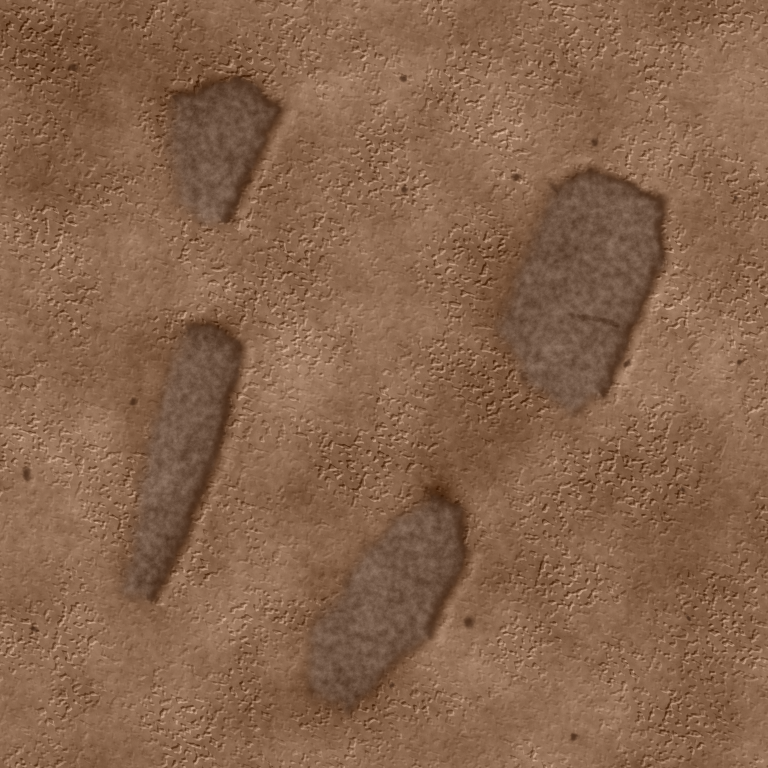
This texture is drawn by a Shadertoy shader. Its source:

```glsl
// Pitted brown stone slab with four sunken, grey-brown elongated imprints.
#define STONE vec3(0.548, 0.409, 0.308)
#define IMPRINT vec3(0.435, 0.332, 0.265)
#define RUST vec3(0.27, 0.155, 0.08)
#define CLOUD_GAIN 0.115
#define GRAIN_GAIN 0.06
#define PIT_SCALE 98.0
#define PIT_GAIN 0.20
#define EDGE_WARP 0.008
#define CORNER 0.008
#define SPECK_CELLS 7.0

// Corners of each imprint, walking around its outline.
const vec2 upperLeft[8] = vec2[8](vec2(.230,.866), vec2(.306,.892), vec2(.358,.857),
    vec2(.324,.792), vec2(.293,.718), vec2(.268,.716), vec2(.238,.736), vec2(.227,.805));
const vec2 upperRight[8] = vec2[8](vec2(.722,.752), vec2(.770,.770), vec2(.856,.738),
    vec2(.856,.668), vec2(.782,.492), vec2(.747,.466), vec2(.697,.494), vec2(.652,.575));
const vec2 lowerLeft[8] = vec2[8](vec2(.243,.566), vec2(.271,.572), vec2(.307,.551),
    vec2(.284,.434), vec2(.236,.310), vec2(.196,.226), vec2(.164,.229), vec2(.201,.440));
const vec2 lowerMiddle[8] = vec2[8](vec2(.560,.347), vec2(.592,.336), vec2(.601,.284),
    vec2(.553,.180), vec2(.447,.077), vec2(.405,.105), vec2(.411,.180), vec2(.484,.285));
// Broad stains and pale areas: centre, radius, brightness.
const vec4 patches[12] = vec4[12](vec4(.56,.41,.10,-.05), vec4(.63,.45,.07,-.04),
    vec4(.08,.97,.16,-.05), vec4(.08,.77,.09,-.045), vec4(.58,.63,.08,-.035),
    vec4(.50,.67,.09,.05), vec4(.62,.81,.10,.04), vec4(.93,.87,.12,.05),
    vec4(.05,.60,.10,.03), vec4(.70,.16,.10,-.02), vec4(.577,.358,.023,-.15),
    vec4(.288,.569,.025,-.10));

vec2 hash2(vec2 cell) {
    vec3 q = fract(cell.xyx * vec3(.1031, .1030, .0973));
    q += dot(q, q.yzx + 33.33);
    return fract((q.xx + q.yz) * q.zy);
}
float cornerSlope(vec2 cell, vec2 offset) {
    float angle = 6.2832 * hash2(cell + 91.0).x;
    return dot(vec2(cos(angle), sin(angle)), offset);
}
float gradientNoise(vec2 p) {
    vec2 i = floor(p), f = p - i, e = vec2(1, 0);
    vec2 u = f * f * f * (f * (f * 6.0 - 15.0) + 10.0);
    return mix(mix(cornerSlope(i, f), cornerSlope(i + e, f - e), u.x),
               mix(cornerSlope(i + e.yx, f - e.yx), cornerSlope(i + 1.0, f - 1.0), u.x), u.y);
}
float fbm(vec2 p) {
    float sum = 0.0, gain = 1.0;
    for (int i = 0; i < 5; i++, gain *= 0.58) {
        sum += gain * gradientNoise(p);
        p = mat2(1.6, 1.2, -1.2, 1.6) * p + 17.3;
    }
    return sum;
}
float polygonDistance(vec2 p, vec2 corner[8]) {
    float nearest = 9.0, side = 1.0;
    for (int i = 0; i < 8; i++) {
        vec2 a = corner[i], b = corner[(i + 7) % 8], e = b - a, w = p - a;
        vec2 gap = w - e * clamp(dot(w, e) / dot(e, e), 0.0, 1.0);
        nearest = min(nearest, dot(gap, gap));
        bvec3 c = bvec3(p.y >= a.y, p.y < b.y, e.x * w.y > e.y * w.x);
        if (all(c) || !any(c)) side = -side;
    }
    return side * sqrt(nearest);
}
float imprintDistance(vec2 p) {
    float left = min(polygonDistance(p, upperLeft), polygonDistance(p, lowerLeft));
    float right = min(polygonDistance(p, upperRight), polygonDistance(p, lowerMiddle));
    return min(left, right) - CORNER;
}
float pitDepth(vec2 p) {
    p = PIT_SCALE * mat2(.9, .3, -.3, 1.1) * p;
    return smoothstep(0.02, 0.5, gradientNoise(p) + 0.75 * gradientNoise(p * 2.1 + 5.0));
}
// Sparse dark mineral dots, one candidate per grid cell.
float specks(vec2 p) {
    vec2 cell = floor(p * SPECK_CELLS), rnd = hash2(cell + 7.0), pick = hash2(cell + 43.0);
    float d = length(p * SPECK_CELLS - cell - 0.2 - 0.6 * rnd) / SPECK_CELLS;
    float radius = mix(0.005, 0.009, pick.y);
    return step(0.58, pick.x) * (1.0 - smoothstep(0.2 * radius, radius, d));
}

void mainImage(out vec4 fragColor, in vec2 fragCoord) {
    vec2 p = fragCoord / iResolution.xy;
    vec2 ragged = vec2(fbm(p * 26.0), fbm(p * 26.0 + 60.0));
    // Imprint outline, and how far its wall faces the upper right.
    vec2 q = p + EDGE_WARP * ragged;
    float d = imprintDistance(q);
    float facing = (imprintDistance(q + vec2(.0032, .0024)) - d) / 0.004;
    float steep = smoothstep(-0.3, 0.6, facing);
    float inside = 1.0 - smoothstep(mix(-.018, -.004, steep), mix(.008, .003, steep), d);
    // Clouded, grainy stone.
    float tone = CLOUD_GAIN * fbm(p * 5.0 + 3.0);
    for (int i = 0; i < 12; i++) {
        vec2 r = (p - patches[i].xy) / patches[i].z;
        tone += patches[i].w * exp(-dot(r, r));
    }
    float grain = fbm(p * 85.0 + 30.0);
    tone += GRAIN_GAIN * (0.85 * grain + 0.5 * ragged.y);
    // Small pits lit from the upper left, gathered in patches.
    float rough = smoothstep(-0.35, 0.4, fbm(p * 9.0 + 12.0));
    float relief = pitDepth(p + vec2(-.0018, .0022)) - pitDepth(p);
    tone += PIT_GAIN * relief * mix(0.25, 1.0, rough) * (1.0 - 0.7 * inside);
    vec3 color = STONE + tone;
    // Mottled floor, shaded under the upper right walls, with one short crack.
    float mottle = GRAIN_GAIN * (1.5 * grain + 0.9 * ragged.x) + 0.03 * fbm(p * 9.0);
    float shade = 0.075 * steep * exp(min(d, 0.0) / 0.022) - 0.02;
    color = mix(color, IMPRINT + mottle + 0.35 * tone - shade, 0.92 * inside);
    vec2 c = q - vec2(.777, .584);
    float crack = 1.0 - smoothstep(0.001, 0.007, abs(c.y + 0.25 * c.x));
    color -= 0.11 * crack * (1.0 - smoothstep(0.025, 0.045, abs(c.x)));
    // Rusty walls, outer halo and a pale lip on the lower right.
    float wall = exp(-pow((d + 0.002) / 0.0075, 2.0)) * mix(0.10, 0.72, steep);
    color = mix(color, RUST, wall * clamp(0.85 + 0.8 * ragged.x, 0.0, 1.0));
    color -= 0.04 * exp(-max(d, 0.0) / 0.016) * (1.0 - inside);
    float lip = exp(-pow((d - 0.015) / 0.006, 2.0));
    color += 0.08 * lip * smoothstep(0.1, 0.4, facing) * (1.0 - smoothstep(0.6, 0.9, facing));
    color = mix(color, RUST, 0.8 * specks(p + 0.006 * ragged) * (1.0 - inside));
    fragColor = vec4(clamp(color, 0.0, 1.0), 1.0);
}
```
